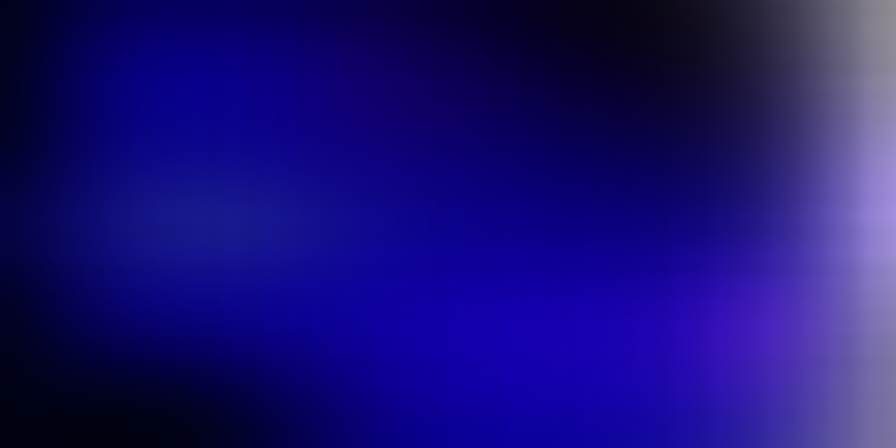
Reproduce this background procedurally as a Shadertoy shader.

```glsl
// Soft blurred backdrop: deep blue and violet glows, dark corners, a pale lilac right edge.

// Elliptical falloff, 1 at the centre.
float glow(vec2 p, vec2 centre, vec2 radius) {
    vec2 d = (p - centre) / radius;
    return exp(-dot(d, d));
}

float slope(float cell) {
    return 2.0 * fract(sin(cell * 12.99) * 4375.5) - 1.0;
}

// One-dimensional gradient noise.
float gradientNoise(float x) {
    float cell = floor(x);
    float f = x - cell;
    return mix(slope(cell) * f, slope(cell + 1.0) * (f - 1.0), f * f * (3.0 - 2.0 * f));
}

void mainImage(out vec4 fragColor, in vec2 fragCoord) {
    vec2 uv = fragCoord / iResolution.xy;
    vec3 nightBlue = vec3(0.0, 0.008, 0.05);
    vec3 col = vec3(0.03, 0.0, 0.59);

    // Blue field: dusty indigo at left, purple above, bright ultramarine below
    col = mix(col, vec3(0.1, 0.1, 0.56), glow(uv, vec2(0.24, 0.5), vec2(0.18, 0.15)));
    col = mix(col, vec3(0.09, 0.0, 0.52), 0.8 * glow(uv, vec2(0.44, 0.8), vec2(0.13, 0.2)));
    col = mix(col, vec3(0.09, 0.0, 0.71), glow(uv, vec2(0.66, 0.25), vec2(0.27, 0.2)));

    // Slanted shadow at the upper right, and a dim top edge
    vec2 slanted = uv + vec2(0.2 * (uv.y - 0.95), 0.0);
    col = mix(col, vec3(0.02, 0.0, 0.09), glow(slanted, vec2(0.74, 0.95), vec2(0.32, 0.41)));
    col *= 1.0 - 0.3 * exp(-pow((1.0 - uv.y) / 0.11, 2.0));

    // Shadows on the left edge and in the lower left corner
    float leftShade = 0.85 - 0.25 * exp(-pow((uv.y - 0.5) / 0.15, 2.0));
    col = mix(col, nightBlue, leftShade * exp(-pow(uv.x / 0.11, 1.7)));
    float cornerDist = length((uv - vec2(0.13, 0.0)) / vec2(0.25, 0.245));
    col = mix(col, nightBlue, 0.97 * exp(-pow(cornerDist, 2.5)));

    // Violet glow at the lower right
    col = mix(col, vec3(0.2, 0.02, 0.74), glow(uv, vec2(0.86, 0.25), vec2(0.11, 0.16)));

    // Pale right edge: grey at the ends, lilac in the middle
    vec3 pale = mix(vec3(0.48, 0.45, 0.63), vec3(0.56, 0.55, 0.57), smoothstep(0.2, 1.0, uv.y));
    pale = mix(pale, vec3(0.63, 0.56, 0.86), exp(-pow((uv.y - 0.53) / 0.23, 2.0)));
    float edgeWidth = 0.105 + 0.13 * pow(uv.y - 0.55, 2.0);
    col = mix(col, pale, exp(-pow((1.0 - uv.x) / edgeWidth, 1.5)));

    // Faint upright and level banding
    col *= 1.0 + 0.04 * (gradientNoise(uv.x * 48.0) + gradientNoise(uv.y * 24.0 + 70.0));

    fragColor = vec4(col, 1.0);
}
```
